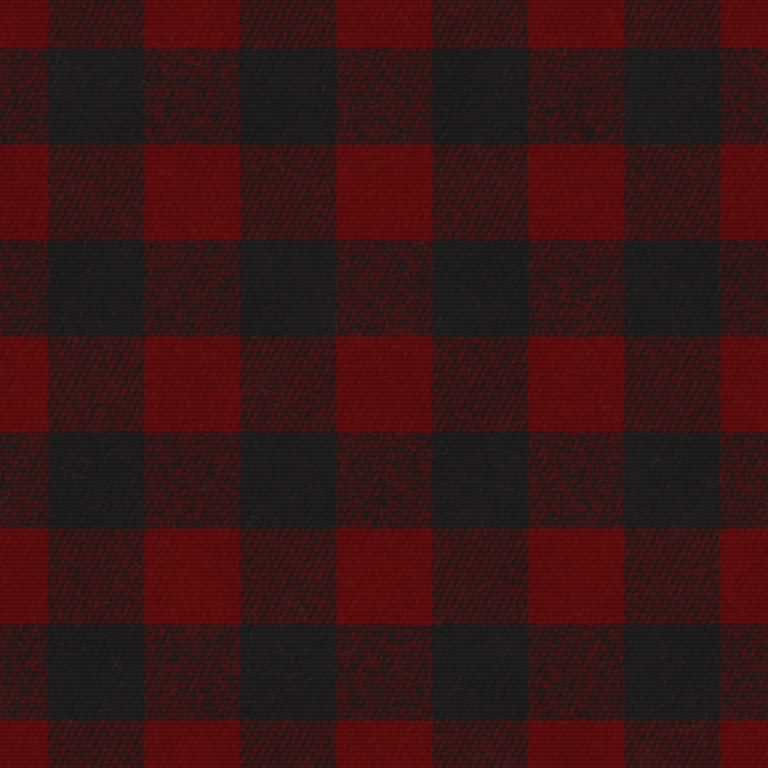
This texture is drawn by a WebGL 1 fragment shader. Its source:

```glsl
precision highp float;

uniform vec2 u_resolution;

const float TAU = 6.2831853;
const float REPEATS = 4.0;
const float THREADS = 192.0;
const vec3 BLACK_WOOL = vec3(0.113, 0.108, 0.108);
const vec3 RED_WOOL = vec3(0.352, 0.047, 0.053);
const vec3 LINT = vec3(0.36, 0.29, 0.28);

float hash(vec2 p, float seed) {
  vec3 q = fract(vec3(p.xyx + seed) * vec3(0.1031, 0.1030, 0.0973));
  q += dot(q, q.yzx + 33.33);
  return fract((q.x + q.y) * q.z);
}

// Value noise that wraps after a whole number of cells
float noise(vec2 uv, vec2 cells, float seed) {
  vec2 p = uv * cells;
  vec2 i = floor(p);
  vec2 f = fract(p);
  f = f * f * (3.0 - 2.0 * f);
  float a = hash(mod(i, cells), seed);
  float b = hash(mod(i + vec2(1.0, 0.0), cells), seed);
  float c = hash(mod(i + vec2(0.0, 1.0), cells), seed);
  float d = hash(mod(i + 1.0, cells), seed);
  return mix(mix(a, b, f.x), mix(c, d, f.x), f.y);
}

// 1 inside a red band, 0 inside a black one; red is centred on the tile edge
float redBand(float x, float repeats, float blur) {
  float fromCentre = abs(fract(x * repeats + 0.5) - 0.5) / repeats;
  return 1.0 - smoothstep(-blur, blur, fromCentre - 0.25 / repeats);
}

// Diagonal floats, stepped sideways from one row of threads to the next
float twill(vec2 uv, float threads) {
  float row = floor(uv.y * threads);
  float along = cos(TAU * (uv.x * threads * 0.5 - row * 0.25));
  float ridge = cos(TAU * (uv.y * threads - 0.5));
  return 0.5 + 0.34 * along + 0.16 * ridge;
}

// Short curved fibres, one per wrapped cell
float fibres(vec2 uv, float cells, float thickness, float blur, float seed) {
  vec2 base = floor(uv * cells);
  float cover = 0.0;
  for (int j = -1; j <= 1; j++) {
    for (int i = -1; i <= 1; i++) {
      vec2 id = base + vec2(float(i), float(j));
      vec2 key = mod(id, cells);
      vec2 centre = id + vec2(hash(key, seed), hash(key, seed + 7.0));
      float angle = TAU * hash(key, seed + 13.0);
      float halfLength = mix(0.15, 0.5, hash(key, seed + 19.0));
      float bend = hash(key, seed + 29.0) * 2.0 - 1.0;
      float strength = pow(hash(key, seed + 37.0), 3.0);
      vec2 d = uv * cells - centre;
      float c = cos(angle);
      float s = sin(angle);
      d = vec2(c * d.x + s * d.y, c * d.y - s * d.x);
      d.y -= bend * d.x * d.x;
      d.x = max(abs(d.x) - halfLength, 0.0);
      float edge = length(d) / cells - thickness;
      cover = max(cover, strength * (1.0 - smoothstep(-blur, blur, edge)));
    }
  }
  return cover;
}

void main() {
  vec2 uv = gl_FragCoord.xy / u_resolution;
  float pixel = 1.0 / min(u_resolution.x, u_resolution.y);

  // Bands with slightly uneven edges
  vec2 wobble = vec2(noise(uv, vec2(24.0, 96.0), 3.0),
                     noise(uv, vec2(48.0, 24.0), 5.0)) - 0.5;
  vec2 woven = uv + wobble * 0.003;
  float warpRed = redBand(woven.x, REPEATS, pixel + 0.0004);
  float weftRed = redBand(woven.y, REPEATS, pixel + 0.0004);

  // Crisp twill on red rows, mottled wool on black rows
  float grain = noise(uv, vec2(256.0), 11.0);
  float coarse = noise(uv, vec2(128.0), 17.0);
  float weave = twill(uv + wobble * 0.001, THREADS);
  float twillShare = clamp(0.40 + 0.56 * (weave - 0.5) + 0.35 * (grain - 0.5), 0.0, 1.0);
  float mottleShare = clamp(0.35 + 0.22 * (weave - 0.5) + 0.50 * (grain - 0.5)
                            + 0.25 * (coarse - 0.5), 0.0, 1.0);
  float redShare = mix(warpRed * mottleShare, mix(twillShare, 1.0, warpRed), weftRed);
  vec3 colour = mix(BLACK_WOOL, RED_WOOL, redShare);

  // Thread relief, grain and broad unevenness
  float relief = cos(TAU * (uv.y * THREADS - 0.5));
  float broad = noise(uv, vec2(12.0), 23.0);
  colour *= 1.0 + 0.05 * relief + 0.10 * (weave - 0.5)
          + 0.16 * (grain - 0.5) + 0.07 * (broad - 0.5);

  // Loose lint on the surface
  float lint = fibres(uv, 64.0, 0.0005, pixel, 41.0)
             + fibres(uv, 46.0, 0.0005, pixel, 83.0);
  colour = mix(colour, LINT, min(lint, 1.0) * 0.24);

  gl_FragColor = vec4(colour, 1.0);
}
```
